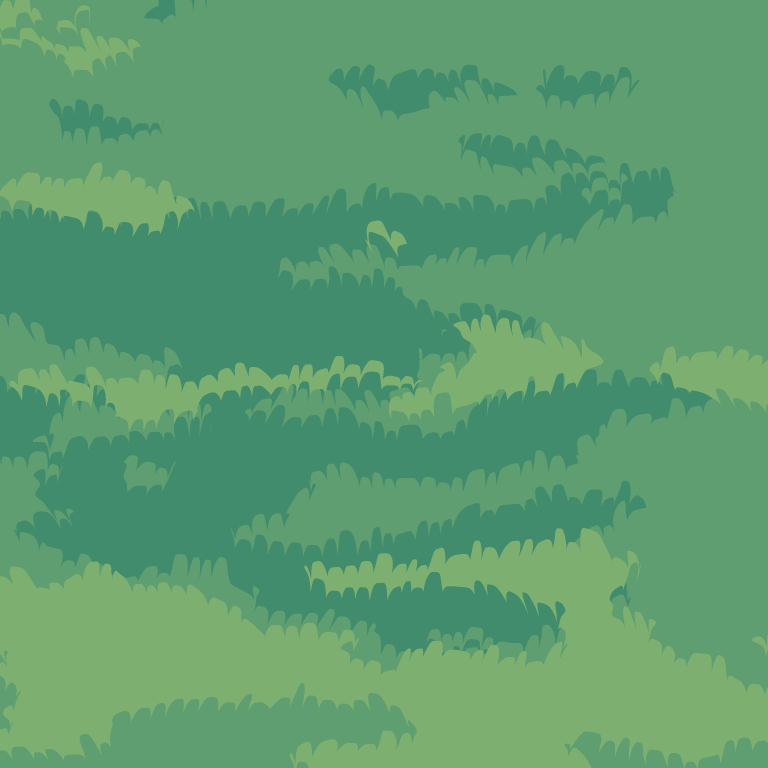
Give the GLSL for this texture, as a Shadertoy shader.

```glsl
const vec3 MEADOW = vec3(0.37, 0.62, 0.44);
const vec3 SHADE  = vec3(0.26, 0.55, 0.43);
const vec3 SUNLIT = vec3(0.49, 0.69, 0.44);
const int SAMPLES = 3;

float hash(vec2 p) {
    vec3 q = fract(p.xyx * vec3(0.1031, 0.1030, 0.0973));
    q += dot(q, q.yzx + 33.33);
    return fract((q.x + q.y) * q.z);
}

vec2 gradient(vec2 cell) {
    float angle = 6.28319 * hash(cell);
    return vec2(cos(angle), sin(angle));
}

float gradientNoise(vec2 p) {
    vec2 i = floor(p), f = p - i;
    vec2 u = f * f * f * (f * (f * 6.0 - 15.0) + 10.0);
    vec2 e = vec2(1.0, 0.0);
    float low  = mix(dot(gradient(i), f), dot(gradient(i + e), f - e), u.x);
    float high = mix(dot(gradient(i + e.yx), f - e.yx),
                     dot(gradient(i + e.xx), f - e.xx), u.x);
    return mix(low, high, u.y);
}

// Flat, wide drifts with finer islands and tapering tips
float drifts(vec2 p, float seed) {
    vec2 q = p * vec2(2.2, 7.0) + seed;
    return gradientNoise(q)
         + 0.55 * gradientNoise(q * 2.3 + 17.3)
         + 0.22 * gradientNoise(q * 4.9 + 41.7);
}

// Height of the leaning, round-topped blade standing at p
float tuft(vec2 p, float density, float height, float seed) {
    float lean = 0.03 * gradientNoise(p * vec2(6.0, 13.0) + seed);
    float column = (p.x + lean) * density;
    column += 0.7 * gradientNoise(vec2(column * 0.6, seed + 0.5));
    float id = floor(column);
    float side = 2.0 * (column - id) - 1.0;
    float profile = 1.0 - side * side * side * side;
    float variation = gradientNoise(vec2(id * 0.73 + seed, p.y * 11.0));
    float size = 0.45 + 0.75 * hash(vec2(id, seed)) + 0.8 * variation;
    return height * max(size, 0.1) * profile;
}

// Shift the ground so that patch edges become rows of grass
vec2 grassy(vec2 p, float seed) {
    float blades = tuft(p, 46.0, 0.023, seed);
    return p - vec2(0.0, blades);
}

float shadeField(vec2 p) {
    vec2 q = (p - vec2(0.38, 0.54)) * vec2(1.0, 1.4);
    return 0.21 - 1.5 * dot(q, q) + drifts(p, 3.0);
}

float sunField(vec2 p) {
    vec2 q = (p - vec2(0.2, 0.73)) / vec2(0.17, 0.05);
    float glade = 0.55 * exp(-dot(q, q));
    float falloff = mix(0.0, -0.42, smoothstep(0.12, 0.34, p.y));
    return falloff + glade + drifts(p, 58.0);
}

vec3 field(vec2 p) {
    vec3 color = MEADOW;
    if (shadeField(grassy(p, 5.0)) > 0.0) color = SHADE;
    if (sunField(grassy(p, 23.0)) > 0.0) color = SUNLIT;
    return color;
}

void mainImage(out vec4 fragColor, in vec2 fragCoord) {
    // Average a small grid of samples for smooth edges
    vec3 sum = vec3(0.0);
    for (int y = 0; y < SAMPLES; y++) {
        for (int x = 0; x < SAMPLES; x++) {
            vec2 offset = (vec2(x, y) + 0.5) / float(SAMPLES) - 0.5;
            sum += field((fragCoord + offset) / iResolution.xy);
        }
    }
    fragColor = vec4(sum / float(SAMPLES * SAMPLES), 1.0);
}
```
